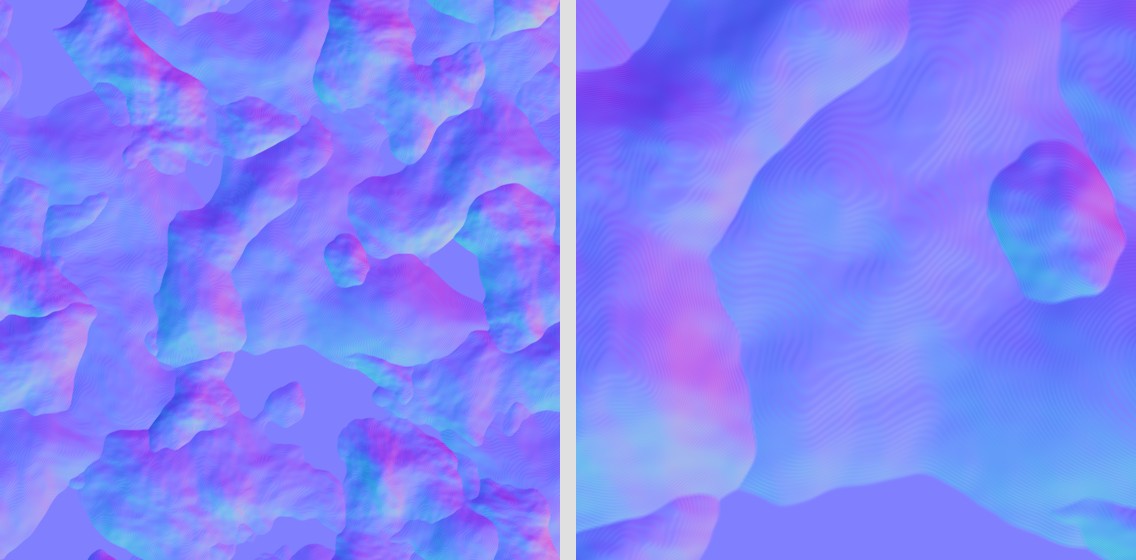
Left, the full canvas; right, a detail of the centre.
Reproduce this texture map procedurally as a WebGL 2 fragment shader.

```glsl
#version 300 es
precision highp float;
// Tiling normal map of soft, overlapping rock lobes above a flat floor.
// The height is the maximum of three warped noise layers, lightly terraced;
// its finite differences give the surface normal, which is stored as colour.

uniform vec2 u_resolution;
out vec4 fragColor;

// Integer hash: one pseudo-random gradient per lattice cell and seed
vec2 latticeGradient(vec2 cell, float period, uint seed) {
    uvec2 c = uvec2(mod(cell, period));
    uint h = c.x * 1597334677u ^ c.y * 3812015801u ^ seed * 2798796415u;
    h = (h ^ (h >> 16)) * 2146121005u;
    h = (h ^ (h >> 15)) * 2221713035u;
    h ^= h >> 16;
    return vec2(h & 65535u, h >> 16) / 32767.5 - 1.0;
}

// Gradient noise that wraps after a whole number of cells
float wrappedNoise(vec2 uv, float period, uint seed) {
    vec2 p = uv * period;
    vec2 cell = floor(p);
    vec2 f = p - cell;
    vec2 w = f * f * f * (f * (f * 6.0 - 15.0) + 10.0);
    vec2 e = vec2(1.0, 0.0);
    float a = dot(latticeGradient(cell, period, seed), f);
    float b = dot(latticeGradient(cell + e.xy, period, seed), f - e.xy);
    float c = dot(latticeGradient(cell + e.yx, period, seed), f - e.yx);
    float d = dot(latticeGradient(cell + e.xx, period, seed), f - e.xx);
    return mix(mix(a, b, w.x), mix(c, d, w.x), w.y);
}

// Octaves fade quickly, leaving smooth lobes with a faint grain
float lobes(vec2 uv, float period, uint seed) {
    float sum = 0.0;
    float amplitude = 1.0;
    for (uint i = 0u; i < 5u; i++) {
        sum += amplitude * wrappedNoise(uv, period, seed + i);
        amplitude *= 0.33;
        period *= 2.0;
    }
    return sum;
}

// Overlapping layers meet in sharp valleys and stop at the flat floor
float surfaceHeight(vec2 uv) {
    vec2 warp = vec2(wrappedNoise(uv, 6.0, 71u), wrappedNoise(uv, 6.0, 72u));
    uv += 0.04 * warp;
    float top = -0.02;
    for (uint i = 0u; i < 3u; i++) {
        top = max(top, lobes(uv, 3.0 + float(i), 11u + 10u * i));
    }
    float height = 0.075 * top;

    // Softened steps draw the fine contour lines
    float level = height / 0.0007;
    float terrace = floor(level) + smoothstep(0.2, 0.8, fract(level));
    return mix(height, terrace * 0.0007, 0.35);
}

void main() {
    vec2 uv = gl_FragCoord.xy / u_resolution;
    vec2 e = vec2(0.0015, 0.0);

    // Central differences; green points down the canvas
    float slopeX = surfaceHeight(uv + e.xy) - surfaceHeight(uv - e.xy);
    float slopeY = surfaceHeight(uv + e.yx) - surfaceHeight(uv - e.yx);
    vec3 normal = normalize(vec3(vec2(-slopeX, slopeY) / (2.0 * e.x), 1.0));

    fragColor = vec4(0.5 + 0.5 * normal, 1.0);
}
```
